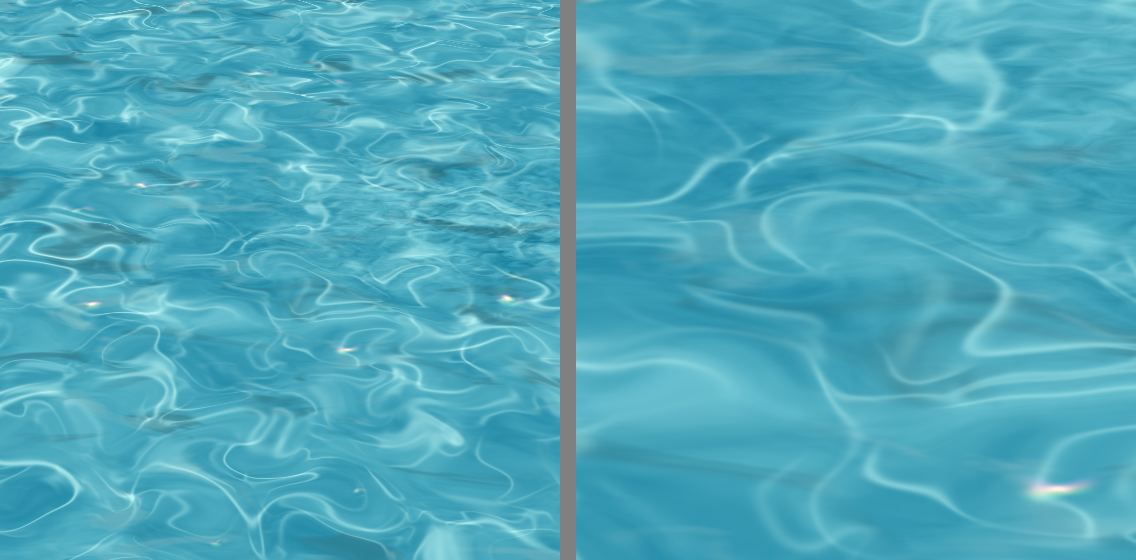
Left, the full canvas; right, a detail of the centre.
Reproduce this texture procedurally as a three.js fragment shader.

```glsl
// Sunlit pool water seen at a low angle: a perspective plane of warped noise
// gives blue swells, thin dark and pale reflections, folded caustic lines,
// fine ripples at the right and a few small rainbow glints.

varying vec2 vUv;

const vec3 DEEP = vec3(0.15, 0.555, 0.665);
const vec3 LIGHT = vec3(0.36, 0.72, 0.785);
const vec3 SHADE = vec3(0.19, 0.46, 0.52);
const vec3 SHEEN = vec3(0.42, 0.69, 0.74);
const vec3 CAUSTIC = vec3(0.72, 0.95, 0.95);
const float HORIZON = 1.8;
const int GLINTS = 11;

vec2 hash2(vec2 p) {
  vec2 d = vec2(dot(p, vec2(127.1, 311.7)), dot(p, vec2(269.5, 183.3)));
  return fract(sin(d) * 43758.5453);
}

float corner(vec2 cell, vec2 offset) {
  return dot(hash2(cell) * 2.0 - 1.0, offset);
}

// Gradient noise, about -0.7 to 0.7
float noise(vec2 p) {
  vec2 i = floor(p);
  vec2 f = p - i;
  vec2 u = f * f * f * (f * (f * 6.0 - 15.0) + 10.0);
  vec2 e = vec2(1.0, 0.0);
  float low = mix(corner(i, f), corner(i + e.xy, f - e.xy), u.x);
  float high = mix(corner(i + e.yx, f - e.yx), corner(i + e.xx, f - e.xx), u.x);
  return mix(low, high, u.y) * 1.3;
}

float fbm(vec2 p) {
  float sum = 0.0;
  float amp = 0.6;
  for (int i = 0; i < 4; i++) {
    sum += amp * noise(p);
    p = mat2(1.9, 0.3, -0.5, 2.1) * p + 17.3;
    amp *= 0.52;
  }
  return sum;
}

vec2 warp(vec2 p, float amount) {
  return p + amount * vec2(noise(p + 31.7), noise(p * 1.1 + 75.2));
}

// Light fold: crisp on one side, fading softly on the other
float fold(float n, float width) {
  float crisp = exp(-n * n / (width * width));
  float soft = 0.2 * exp(-abs(n) / (width * 3.0)) * smoothstep(-width, width, n);
  return crisp * 0.85 + soft;
}

// Lines along the zero contour of warped noise, shown where the mask is high
float causticLines(vec2 p, vec2 scale, float seed, float width) {
  float line = fold(noise(warp(p * scale + seed, 0.85)), width);
  return line * smoothstep(-0.15, 0.4, noise(p * scale * 0.7 + seed * 3.0));
}

// Maps the canvas to the water plane, with waves shrinking upwards
vec2 waterPlane(vec2 uv) {
  float depth = 1.0 / (HORIZON - uv.y);
  return vec2((uv.x - 0.5) * depth * 9.0, depth * 25.0 + uv.x * 0.8);
}

vec3 rainbow(float t) {
  return 0.6 + 0.4 * cos(6.2832 * (t + vec3(0.0, 0.33, 0.67)));
}

// Small flat sparks with a warm core and a coloured rim
vec3 glints(vec2 uv) {
  vec3 sum = vec3(0.0);
  for (int i = 0; i < GLINTS; i++) {
    vec2 seed = vec2(float(i), 5.3);
    vec2 shape = hash2(seed + 40.0);
    vec2 size = vec2(mix(0.012, 0.035, shape.x), mix(0.004, 0.009, shape.y));
    vec2 d = uv - hash2(seed);
    d.y += d.x * (shape.x - 0.5) * 0.5 + 0.006 * noise(uv * 45.0 + seed);
    float r = length(d / size);
    float broken = smoothstep(-0.25, 0.3, noise(uv * vec2(45.0, 110.0) + seed));
    vec3 rim = rainbow(d.y / size.y * 0.3) * vec3(0.5, 0.27, 0.16) * exp(-r * r);
    sum += rim * broken + vec3(0.6, 0.4, 0.2) * exp(-r * r * 7.0) * shape.y;
  }
  return sum;
}

void main() {
  vec2 uv = vUv;
  vec2 p = waterPlane(uv);
  vec2 q = warp(p, 0.7);
  float far = mix(1.0, 2.2, uv.y);

  // Swells of light and deep blue, with small facets on top
  float swell = fbm(q * vec2(0.85, 1.05)) + 0.2 * noise(p * 0.4 + 9.0);
  vec3 color = mix(DEEP, LIGHT, smoothstep(-0.55, 0.6, swell));
  float facet = fbm(warp(q * vec2(1.6, 2.6) + 140.0, 0.8));
  color += facet * vec3(0.085, 0.075, 0.065);

  // Thin flat reflections, dark and pale, stronger far away
  float streak = fbm(warp(p * vec2(0.6, 1.15) + 52.0, 0.9));
  float shade = smoothstep(0.13, 0.36, streak) * mix(0.5, 0.85, uv.y);
  color = mix(color, SHADE, shade);
  float pale = fbm(warp(p * vec2(0.75, 1.4) + 113.0, 1.0));
  color = mix(color, SHEEN, 0.65 * smoothstep(0.12, 0.36, pale));

  // Choppy fine ripples at the middle right
  vec2 patchPos = (uv - vec2(0.88, 0.61)) / vec2(0.42, 0.12);
  float choppy = exp(-dot(patchPos, patchPos));
  float ripple = fbm(warp(uv * vec2(26.0, 85.0), 1.0));
  color += choppy * ripple * vec3(0.32, 0.29, 0.26);

  // Caustic lines at three scales, each present only in places
  float light = 0.75 * causticLines(q, vec2(0.75, 0.8), 21.0, 0.028 * far);
  light += 0.6 * causticLines(q, vec2(1.3, 1.4), 63.0, 0.05 * far);
  light += 0.38 * causticLines(q, vec2(2.1, 2.6), 97.0, 0.08 * far);
  color = mix(color, CAUSTIC, clamp(light, 0.0, 1.0));

  color += glints(uv);
  gl_FragColor = vec4(clamp(color, 0.0, 1.0), 1.0);
}
```
